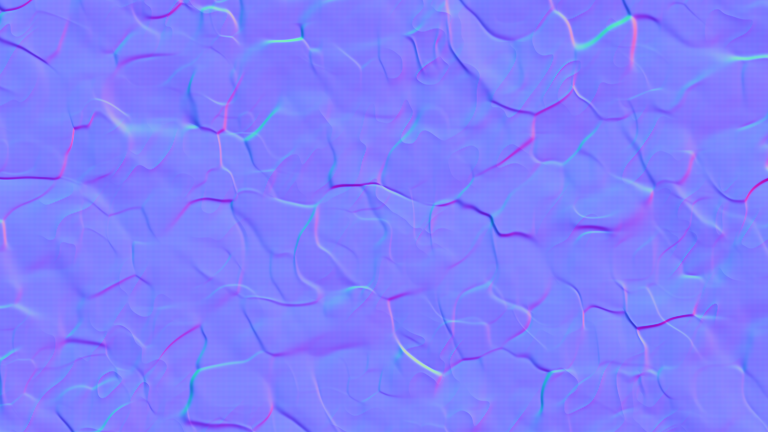
A Shadertoy shader for this texture map:

```glsl
// Tangent-space normal map of a rough surface of thin, tightly fitted flakes.
// Warped cells hold slightly tilted plates, blended softly or sharply into steps,
// with seams that come and go. Normals come from height differences.

const float FLAKES_PER_HEIGHT = 6.8;
const float SAMPLE_STEP = 0.0115;

vec2 hash22(vec2 p) {
    vec3 a = fract(vec3(p.xyx) * vec3(0.1031, 0.1030, 0.0973));
    a += dot(a, a.yzx + 33.33);
    return fract((a.xx + a.yz) * a.zy);
}

float valueNoise(vec2 p) {
    vec2 cell = floor(p), f = fract(p);
    vec2 u = f * f * f * (f * (f * 6.0 - 15.0) + 10.0);
    float bottom = mix(hash22(cell).x, hash22(cell + vec2(1, 0)).x, u.x);
    float top = mix(hash22(cell + vec2(0, 1)).x, hash22(cell + vec2(1, 1)).x, u.x);
    return mix(bottom, top, u.y);
}

vec2 warp(vec2 p, float scale, float amount) {
    vec2 q = p * scale;
    return p + amount * (vec2(valueNoise(q + 11.3), valueNoise(q + 57.9)) - 0.5);
}

mat2 rotation(float angle) {
    float c = cos(angle), s = sin(angle);
    return mat2(c, s, -s, c);
}

// Height of a tilted, slightly domed plate at an offset from its middle
float plateHeight(vec2 offset, vec2 id) {
    vec2 lean = hash22(id + 153.0) - 0.5;
    float level = 0.034 * (hash22(id + 91.0).x - 0.5);
    vec2 tilt = lean.y * vec2(-0.03, 0.13) + lean.x * vec2(0.09, 0.02);
    return level + dot(tilt, offset) - 0.022 * dot(offset, offset);
}

// Plates in jittered cells; sharpness sets the steps, seam the ridge or groove
float flakeLayer(vec2 p, float sharpness, float seam) {
    vec2 home = floor(p);
    float nearest = 9.0, runnerUp = 9.0;
    float heightSum = 0.0, weightSum = 0.0;
    for (int y = -2; y <= 2; y++) {
        for (int x = -2; x <= 2; x++) {
            vec2 id = home + vec2(x, y);
            vec2 offset = p - id - 0.05 - 0.9 * hash22(id + 40.0);
            float d = length(offset);
            float weight = exp(-sharpness * d);
            heightSum += weight * plateHeight(offset, id);
            weightSum += weight;
            runnerUp = min(runnerUp, max(nearest, d));
            nearest = min(nearest, d);
        }
    }
    float gap = (runnerUp - nearest) / 0.075;
    return heightSum / weightSum + seam * exp(-gap * gap);
}

// Soft wrinkles in patches and a faint woven grain
float fineRelief(vec2 p) {
    vec2 streak = rotation(0.6) * p * vec2(3.4, 2.0);
    float crease = 1.0 - abs(2.0 * valueNoise(warp(streak, 0.8, 1.2)) - 1.0);
    float patches = smoothstep(0.35, 0.8, valueNoise(p * 0.9 + 71.0));
    float weave = sin(p.x * 74.0) + sin(p.y * 74.0);
    return 0.012 * patches * crease * crease
         + 0.005 * valueNoise(p * 4.5) + 0.00025 * weave;
}

float surfaceHeight(vec2 p) {
    vec2 bent = warp(warp(p, 0.9, 0.75), 2.4, 0.22);
    float crispness = smoothstep(0.25, 0.65, valueNoise(p * 1.5 + 7.0));
    float seam = 0.032 * crispness * (valueNoise(p * 1.3 + 31.0) - 0.5);
    float large = flakeLayer(bent, mix(9.0, 48.0, crispness), seam);

    // Smaller, fainter flakes break up the plates
    vec2 small = rotation(0.9) * warp(p, 1.4, 0.7) * 1.5 + 83.0;
    float smallCrisp = smoothstep(0.45, 0.8, valueNoise(p * 1.2 + 45.0));
    float detail = flakeLayer(small, mix(7.0, 34.0, smallCrisp), 0.004 * smallCrisp);
    return large + 0.3 * detail + fineRelief(p);
}

vec3 surfaceNormal(vec2 p, float stepSize) {
    vec2 e = vec2(stepSize, 0.0);
    vec2 slope = vec2(surfaceHeight(p + e.xy) - surfaceHeight(p - e.xy),
                      surfaceHeight(p + e.yx) - surfaceHeight(p - e.yx));
    slope /= 2.0 * stepSize;
    return normalize(vec3(-slope * vec2(0.8, 1.0), 1.0));
}

void mainImage(out vec4 fragColor, in vec2 fragCoord) {
    vec2 p = fragCoord / iResolution.y * FLAKES_PER_HEIGHT + 20.0;
    vec3 normal = surfaceNormal(p, SAMPLE_STEP);
    fragColor = vec4(0.5 + 0.5 * normal, 1.0);
}
```
